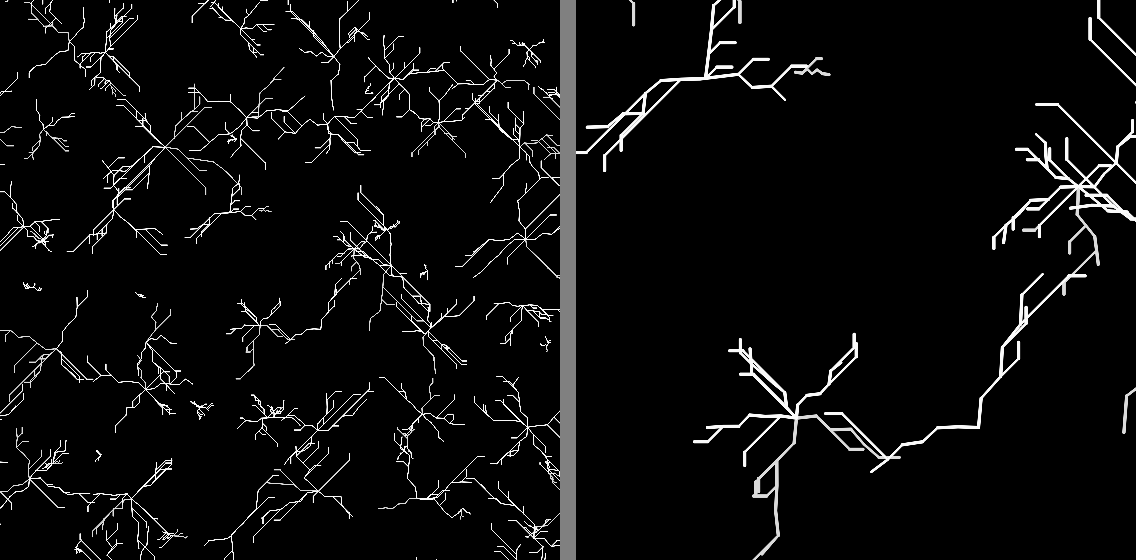
Left: the whole. Right: its middle third, enlarged.
This pattern is drawn by a three.js fragment shader. Its source:

```glsl
// Sparse white root-like sprigs on black: each jittered grid cell grows a star
// of kinked arms, drawn as hairline segments, and every arm sheds a bundle of
// parallel 45 degree twigs. A finer, sparser grid adds small stray hooks.
varying vec2 vUv;

const float TAU = 6.2831853;
const float HAIR = 1.0 / 512.0; // line width in canvas units

float hash(vec2 s) {
  return fract(sin(dot(s, vec2(127.1, 311.7))) * 43758.5453);
}

vec2 heading(float angle) {
  return vec2(cos(angle), sin(angle));
}

// Hairline from a to b, thinned on diagonals so all slopes weigh the same.
float stroke(vec2 p, vec2 a, vec2 b) {
  vec2 d = b - a;
  float along = clamp(dot(p - a, d) / dot(d, d), 0.0, 1.0);
  float dist = length(p - a - d * along) / HAIR;
  float halfWidth = 0.52 * max(abs(d.x), abs(d.y)) / length(d);
  return 1.0 - smoothstep(halfWidth - 0.09, halfWidth + 0.09, dist);
}

// One wandering arm, p relative to its root, with its bundle of twigs.
float arm(vec2 p, float angle, float size, vec2 seed) {
  float ink = 0.0;
  float stepLength = 0.018 * size * mix(0.6, 1.2, hash(seed + 1.3));
  float twigChance = mix(0.15, 0.75, hash(seed + 2.7));
  float side = hash(seed + 3.1) < 0.5 ? -0.5 : 0.5;
  vec2 diagonal = sign(heading(angle + side)) * 0.7071;
  vec2 node = vec2(0.0);

  for (int i = 0; i < 6; i++) {
    float n = float(i);
    vec2 key = seed + vec2(n * 5.3, n * 2.9);

    // Kinked step, pulled towards the eight compass directions
    float turn = angle + (hash(key + 4.9) - 0.5) * 1.5;
    float compass = floor(turn / TAU * 8.0 + 0.5) * TAU / 8.0;
    vec2 next = node + heading(mix(turn, compass, 0.6)) * stepLength;
    ink = max(ink, stroke(p, node, next));

    // Straight twig with a short bent tip, shorter further out
    if (hash(key + 6.1) < twigChance) {
      float r = hash(key + 7.7);
      float reach = size * (0.012 + 0.12 * r * r * (1.0 - n / 8.0));
      vec2 tip = node + diagonal * reach;
      vec2 bend = hash(key + 8.3) < 0.5 ? vec2(diagonal.x, 0.0) : vec2(0.0, diagonal.y);
      ink = max(ink, stroke(p, node, tip));
      ink = max(ink, stroke(p, tip, tip + bend * 0.016 * size));
    }
    node = next;
  }
  return ink;
}

// Scatter of sprigs, one per occupied grid cell.
float sprigs(vec2 p, float cells, float scale, float density, float armShare, float salt) {
  float ink = 0.0;
  for (int y = -1; y <= 1; y++) {
    for (int x = -1; x <= 1; x++) {
      vec2 id = floor(p * cells) + vec2(float(x), float(y));
      vec2 seed = id * 1.37 + salt;
      if (hash(seed) > density) continue;

      vec2 jitter = vec2(hash(seed + 11.2), hash(seed + 23.6));
      vec2 q = p - (id + mix(vec2(0.12), vec2(0.88), jitter)) / cells;
      float size = scale * mix(0.5, 1.15, hash(seed + 31.4));
      if (length(q) > 0.26 * size) continue;

      float spin = hash(seed + 41.8) * TAU;
      for (int k = 0; k < 5; k++) {
        float n = float(k);
        vec2 armSeed = seed + vec2(n * 13.7, n * 7.1) + 53.0;
        float angle = spin + (n + 0.6 * hash(armSeed)) * TAU / 5.0;
        if (hash(armSeed + 9.4) > armShare) continue;
        if (dot(q, heading(angle)) < -0.05 * size) continue; // behind the arm
        float shade = hash(armSeed + 15.5) < 0.22 ? 0.86 : 0.98;
        ink = max(ink, shade * arm(q, angle, size, armSeed));
      }
    }
  }
  return ink;
}

void main() {
  float ink = sprigs(vUv, 6.0, 1.0, 0.92, 0.82, 3.0);       // large stars
  ink = max(ink, sprigs(vUv, 9.0, 0.24, 0.3, 0.45, 71.0));  // stray hooks
  gl_FragColor = vec4(vec3(ink), 1.0);
}
```
